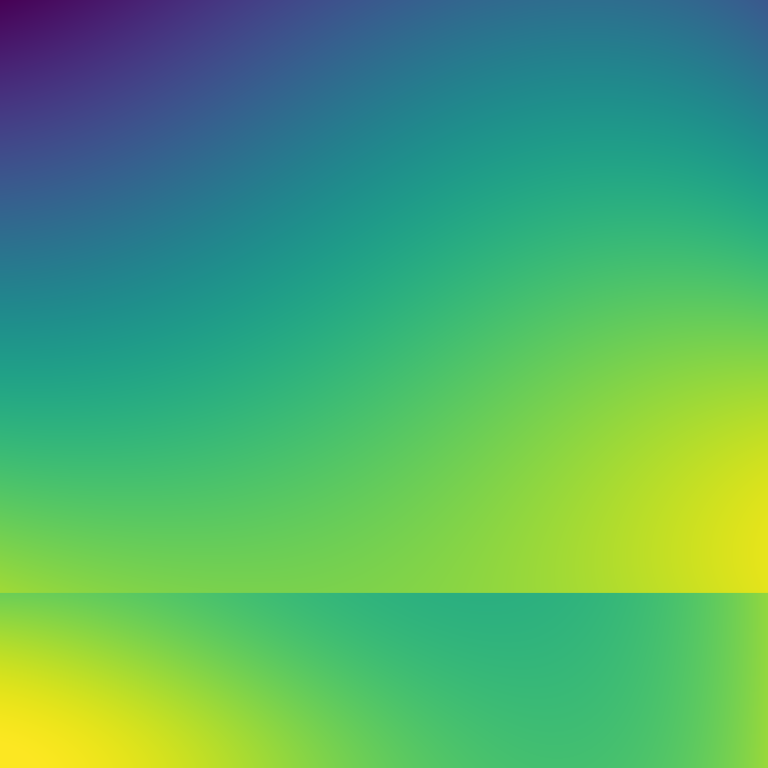
A Shadertoy shader for this background:

```glsl
// Cubic weights for four samples evenly spaced over 0..1
vec4 cubicWeights(float p) {
    float t = p * 3.0;
    float a = t - 1.0, b = t - 2.0, c = t - 3.0;
    return vec4(-a * b * c / 6.0, t * b * c / 2.0, -t * a * c / 2.0, t * a * b / 6.0);
}

// Smooth surface through a 4x4 grid, each column of the matrix being one row of heights
float surface(mat4 heights, vec2 p) {
    return dot(cubicWeights(p.x), heights * cubicWeights(p.y));
}

// Violet to teal to yellow colour ramp
vec3 ramp(float t) {
    vec3 color = vec3(-5.4355, 4.6459, 26.3124);
    color = color * t + vec3(4.7764, -13.7451, -65.3530);
    color = color * t + vec3(6.2283, 14.1799, 56.6906);
    color = color * t + vec3(-4.6342, -5.7991, -19.3324);
    color = color * t + vec3(-0.3309, 0.2148, 0.0951);
    color = color * t + vec3(0.1051, 1.4046, 1.3846);
    return color * t + vec3(0.2777, 0.0054, 0.3341);
}

void mainImage(out vec4 fragColor, in vec2 fragCoord) {
    vec2 uv = fragCoord / iResolution.xy;
    float seam = 0.228;

    // Heights run from the top of each panel downwards
    mat4 upperHeights = mat4(
        0.00, 0.185, 0.345, 0.27,
        0.295, 0.43, 0.595, 0.575,
        0.60, 0.65, 0.775, 0.865,
        0.86, 0.803, 0.843, 0.955);
    mat4 lowerHeights = mat4(
        0.78, 0.695, 0.63, 0.84,
        0.895, 0.755, 0.655, 0.84,
        0.975, 0.825, 0.685, 0.845,
        1.01, 0.865, 0.71, 0.85);

    float upper = surface(upperHeights, vec2(uv.x, (1.0 - uv.y) / (1.0 - seam)));
    float lower = surface(lowerHeights, vec2(uv.x, (seam - uv.y) / seam));

    // Join the panels with a one-pixel soft edge
    float aboveSeam = clamp((uv.y - seam) * iResolution.y + 0.5, 0.0, 1.0);
    vec3 color = mix(ramp(clamp(lower, 0.0, 1.0)), ramp(clamp(upper, 0.0, 1.0)), aboveSeam);
    fragColor = vec4(clamp(color, 0.0, 1.0), 1.0);
}
```
